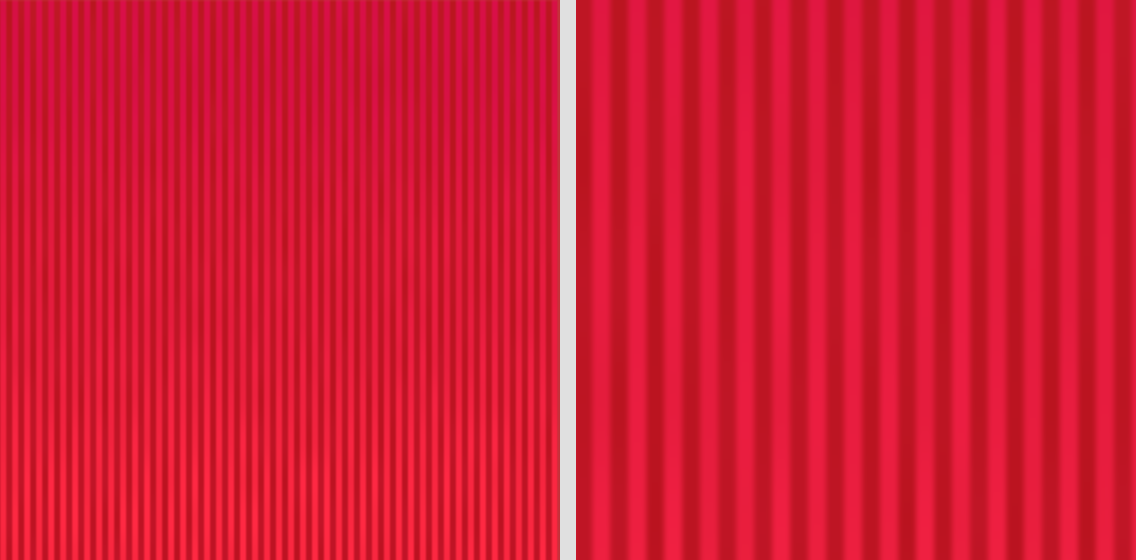
Left: the whole. Right: its middle third, enlarged.
This pattern is drawn by a Shadertoy shader. Its source:

```glsl
// Fine vertical red ribs, crimson at the top warming to bright scarlet below.
#define RIBS 46.7        // ribs across the canvas
#define CREST 0.27       // position of the first crest, in ribs
#define SOFTNESS 0.88    // half range of the wave used for the rib flank
#define WEAR 0.16        // strength of uneven crest brightness
#define WEAR_ROWS 14.0   // patches of wear down the canvas
#define EDGE 0.005       // width of the faded rim
#define CREST_TOP vec3(0.85, 0.06, 0.28)
#define CREST_MID vec3(0.91, 0.11, 0.25)
#define CREST_LOW vec3(1.00, 0.16, 0.26)
#define GROOVE_TOP vec3(0.735, 0.09, 0.13)
#define GROOVE_LOW vec3(0.745, 0.075, 0.14)
#define RIM vec3(0.78, 0.22, 0.25)

const float TAU = 6.2831853;

float hash(vec2 p) {
    return fract(sin(dot(p, vec2(127.1, 311.7))) * 43758.5453);
}

// Independent value per rib, blended smoothly along its length.
float ribNoise(float rib, float y) {
    float row = floor(y);
    float t = smoothstep(0.0, 1.0, fract(y));
    return mix(hash(vec2(rib, row)), hash(vec2(rib, row + 1.0)), t);
}

// Three-stop vertical ramp for the lit crests.
vec3 crestColor(float y) {
    vec3 lower = mix(CREST_LOW, CREST_MID, smoothstep(0.05, 0.5, y));
    return mix(lower, CREST_TOP, smoothstep(0.5, 0.9, y));
}

void mainImage(out vec4 fragColor, in vec2 fragCoord) {
    vec2 uv = fragCoord / iResolution.xy;

    // Rib index and rounded profile: 1 on the crest, 0 in the groove
    float x = uv.x * RIBS - CREST;
    float rib = floor(x + 0.5);
    float profile = smoothstep(-SOFTNESS, SOFTNESS, cos(TAU * x));

    // Patchy wear on the crests and a faint tint change in the grooves
    float wear = ribNoise(rib, uv.y * WEAR_ROWS) - 0.5;
    float patchTone = ribNoise(floor(x) + 91.0, uv.y * WEAR_ROWS) - 0.5;
    profile *= 0.96 + WEAR * wear;

    // Vertical gradient in both tones
    vec3 groove = mix(GROOVE_LOW, GROOVE_TOP, uv.y);
    groove += vec3(0.025, 0.01, 0.03) * patchTone * (1.0 - profile);
    vec3 color = mix(groove, crestColor(uv.y), profile);

    // Faded rim, clear on the right and slight along the top
    float right = smoothstep(1.0 - EDGE * 1.4, 1.0 - EDGE * 0.5, uv.x);
    float top = smoothstep(1.0 - EDGE, 1.0, uv.y);
    color = mix(color, RIM, max(0.8 * right, 0.35 * top));

    fragColor = vec4(color, 1.0);
}
```
